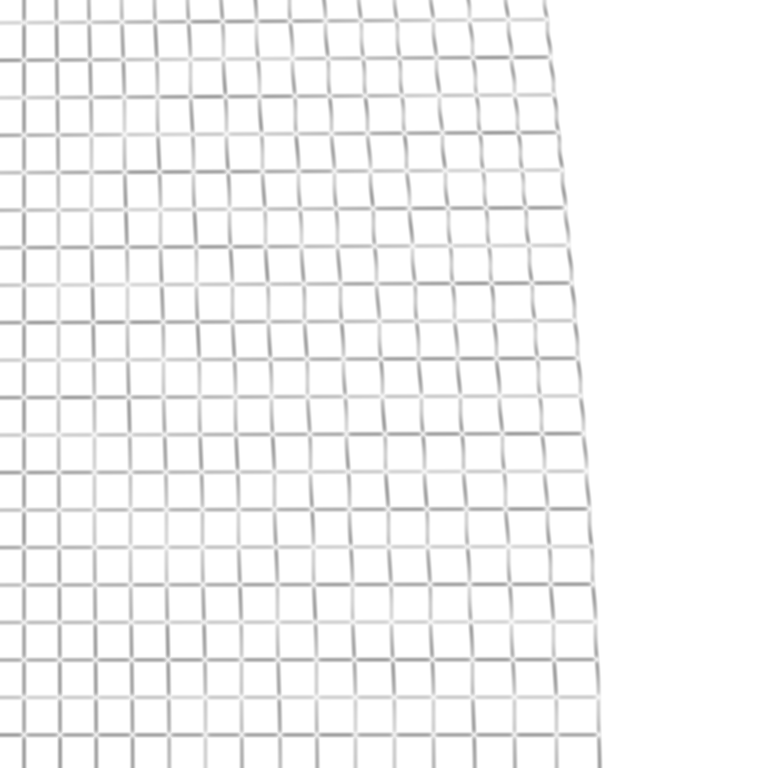
Write a Shadertoy shader that draws this pattern.

```glsl
// Draws a soft grey wire mesh on white, leaning and widening toward its right edge.

const vec3 PAPER = vec3(1.0);
const float PALE_INK = 0.18;       // darkening at the centre of a faint line
const float DARK_INK = 0.36;       // darkening at the centre of a strong line
const float INK_JITTER = 0.05;     // tone change from segment to segment
const float LINE_RADIUS = 0.0050;  // line centre to the end of its soft edge
const float NODE_RADIUS = 0.0042;  // pale spot at each crossing
const float NODE_FADE = 0.82;

const float LAST_COLUMN = 15.0;    // sixteen upright wires
const float LEFT = 0.0313;
const float COLUMN_PITCH = 0.0469;
const float COLUMN_GROWTH = 0.0000137;
const float LEAN = 0.0960;         // loss of width at the top

const float LAST_ROW = 19.0;       // twenty level wires
const float BOTTOM = 0.0430;
const float ROW_PITCH = 0.0488;
const float ROW_LIFT = 0.00625;    // rise of the rows at the upper right
const float ROW_BEAT = 0.55;       // tone cycles per row
const float STEPS = 256.0;         // sideways steps in the uprights
const float TAU = 6.2831853;

float hash(vec2 p) {
    return fract(sin(dot(p, vec2(127.1, 311.7))) * 43758.5453);
}

// Distance of an upright from the first one, before leaning
float columnOffset(float k) {
    return COLUMN_PITCH * k + COLUMN_GROWTH * k * k * k;
}

// Inverse of columnOffset by Newton steps
float columnAt(float offset) {
    float k = offset / COLUMN_PITCH;
    for (int i = 0; i < 3; i++) {
        float slope = COLUMN_PITCH + 3.0 * COLUMN_GROWTH * k * k;
        k -= (columnOffset(k) - offset) / slope;
    }
    return k;
}

// Turns a steady drift into small rounded steps
float stepped(float x) {
    float q = x * STEPS + 0.5;
    return (floor(q) + smoothstep(0.1, 0.9, fract(q)) - 0.5) / STEPS;
}

float softLine(float dist, float pixel) {
    return 1.0 - smoothstep(0.0, max(LINE_RADIUS, pixel), abs(dist));
}

float inkStrength(float phase, vec2 segment) {
    float tone = 0.5 + 0.5 * cos(TAU * phase);
    return mix(PALE_INK, DARK_INK, tone) + INK_JITTER * (hash(segment) - 0.5);
}

void mainImage(out vec4 fragColor, in vec2 fragCoord) {
    vec2 p = fragCoord / iResolution.y;
    float pixel = 1.0 / iResolution.y;

    // Nearest upright and row
    float squeeze = 1.0 - LEAN * pow(max(p.y, 0.0), 1.5);
    float columnCoord = columnAt((p.x - LEFT) / squeeze);
    float column = clamp(round(columnCoord), 0.0, LAST_COLUMN);
    float lift = ROW_LIFT * p.x * p.y;
    float rowCoord = (p.y - lift - BOTTOM) / ROW_PITCH;
    float row = clamp(round(rowCoord), 0.0, LAST_ROW);

    // Distances to both wires
    float wireX = LEFT + squeeze * columnOffset(column);
    float dx = p.x - stepped(wireX);
    float dy = (rowCoord - row) * ROW_PITCH;
    float rightEdge = stepped(LEFT + squeeze * columnOffset(LAST_COLUMN));
    float inside = 1.0 - smoothstep(-pixel, pixel, p.x - rightEdge);

    // Tone drifts along the wires and varies by segment
    float upright = softLine(dx, pixel)
        * inkStrength(wireX * STEPS, vec2(column, floor(rowCoord)));
    float level = softLine(dy, pixel) * inside
        * inkStrength(ROW_BEAT * (row - 9.0) - lift * STEPS, vec2(floor(columnCoord), row + 40.0));

    // Pale crossings
    float node = exp(-(dx * dx + dy * dy) / (NODE_RADIUS * NODE_RADIUS));
    float ink = max(upright, level) * (1.0 - NODE_FADE * node);

    fragColor = vec4(PAPER - ink, 1.0);
}
```
